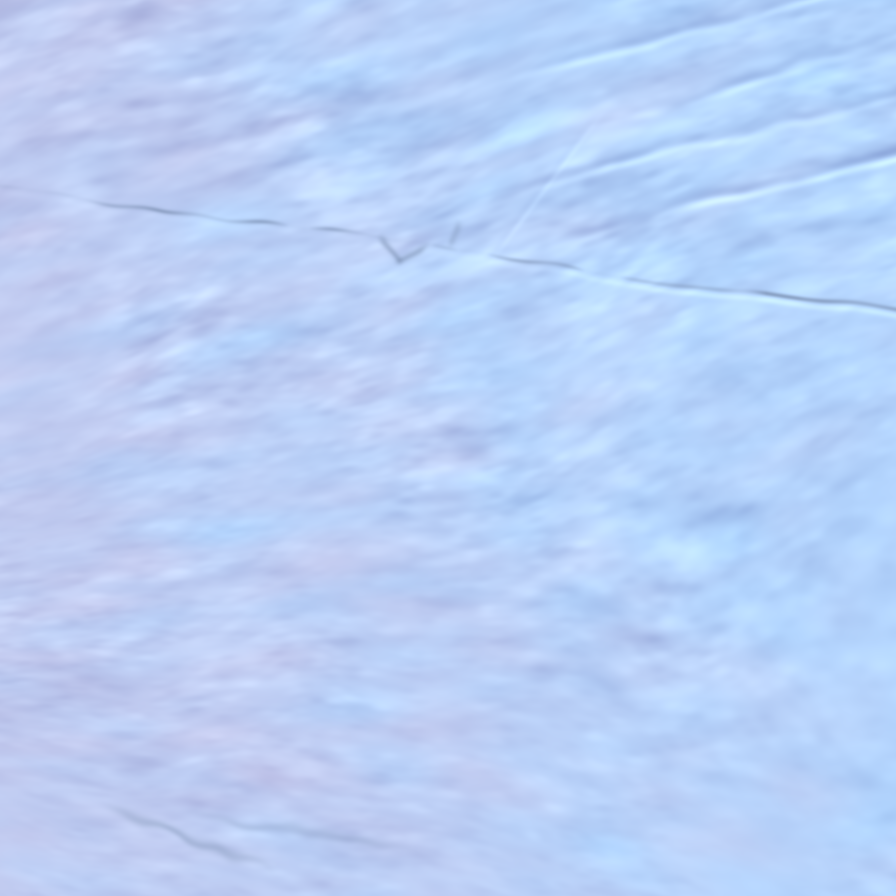
Give the GLSL for this texture, as a Shadertoy shader.

```glsl
// Pale blue, softly streaked icy sheet with fanned folds and one thin crack.

const vec3 LAVENDER = vec3(0.757, 0.797, 0.943);
const vec3 SKY      = vec3(0.701, 0.832, 0.994);
const vec3 SHADE    = vec3(0.9, 1.0, 0.75);
const vec3 WARMTH   = vec3(1.0, -0.35, -0.6);
const vec3 CRACK    = vec3(0.47, 0.55, 0.68);

vec3 hash3(vec2 cell) {
    vec3 q = fract(cell.xyx * vec3(0.1031, 0.1030, 0.0973));
    q += dot(q, q.yxz + 33.33);
    return fract((q.xxy + q.yzz) * q.zyx);
}

// Cellular noise: soft signed bumps, one per cell, about -1 to 1.
float bumps(vec2 p) {
    vec2 cell = floor(p), f = fract(p);
    float sum = 0.0;
    for (int j = -1; j <= 1; j++)
    for (int i = -1; i <= 1; i++) {
        vec2 o = vec2(i, j);
        vec3 h = hash3(cell + o + 50.0);
        vec2 d = o + h.xy - f;
        float k = max(1.0 - dot(d, d), 0.0);
        sum += (2.0 * h.z - 1.0) * k * k * k;
    }
    return sum * 1.6;
}

// Bend space so that streaks rise to the right above and sink below.
vec2 flow(vec2 p) {
    float slope = mix(-0.16, 0.26, smoothstep(-0.05, 0.65, p.y));
    float ripple = 0.006 * sin(9.0 * p.x + 5.0 * p.y) + 0.003 * sin(23.0 * p.x - 11.0 * p.y);
    return vec2(p.x, p.y - slope * (p.x - 0.5) + ripple);
}

// Signed offset across a segment (x) and fade towards its ends (y).
vec2 across(vec2 p, vec2 a, vec2 b) {
    vec2 dir = normalize(b - a), d = p - a;
    float t = dot(d, dir) / length(b - a);
    float fade = smoothstep(-0.1, 0.25, t) * (1.0 - smoothstep(0.7, 1.1, t));
    return vec2(dir.x * d.y - dir.y * d.x, fade);
}

float bell(float d, float width) { return exp(-d * d / (width * width)); }

float scratch(vec2 p, vec2 a, vec2 b, float width) {
    vec2 s = across(p, a, b);
    return bell(s.x, width) * s.y;
}

// Bright crest with a shadow along its upper side.
float fold(vec2 p, vec2 a, vec2 b, float width) {
    vec2 s = across(p, a, b);
    return (bell(s.x, width) - 0.65 * bell(s.x - 1.9 * width, 1.3 * width)) * s.y;
}

float streaks(vec2 p) {
    vec2 q = flow(p);
    float top = smoothstep(0.55, 0.85, p.y);
    float patches = 0.9 + 0.4 * bumps(p * 6.0 + 7.0);
    float sum = 0.009 * bumps(q * vec2(6.0, 18.0)) + 0.021 * bumps(q * vec2(12.0, 40.0) + 13.0);
    sum += 0.025 * bumps(q * vec2(25.0, 72.0) + 31.0) + 0.013 * bumps(q * vec2(55.0, 130.0) + 91.0);
    float ridge = bumps(q * vec2(5.0, 48.0) + 57.0);
    return sum * patches * mix(0.8, 1.0, smoothstep(0.0, 0.4, p.y)) + 0.030 * top * ridge;
}

// Folds that fan out towards the upper right edge.
float fan(vec2 p) {
    float sum = 0.0;
    for (int i = 0; i < 6; i++) {
        float n = float(i);
        vec3 h = hash3(vec2(n, 4.0));
        vec2 tip = vec2(1.12, 0.855 + 0.068 * n);
        vec2 root = tip - vec2(0.48 + 0.15 * h.x, 0.145 + 0.02 * h.y);
        vec2 q = p + vec2(0.0, 0.003 * sin(14.0 * p.x + n) + 0.002 * bumps(p * 18.0));
        float uneven = 0.85 + 0.5 * bumps(vec2(p.x * 16.0, n * 3.0 + 0.5));
        sum += fold(q, root, tip, 0.0048) * mix(0.1, 0.05, n / 5.0) * uneven;
    }
    return sum;
}

// Height of the crack line at x.
float crackLine(float x) {
    return 0.793 - 0.142 * x + 0.004 * sin(11.0 * x + 3.1) + 0.002 * bumps(vec2(x * 22.0, 5.5));
}

void mainImage(out vec4 fragColor, in vec2 fragCoord) {
    vec2 p = fragCoord / iResolution.xy;

    // Broad tint from lavender to sky blue
    float drift = 0.07 * bumps(p * 3.0 + 21.0) + 0.18 * bumps(flow(p) * vec2(8.0, 24.0) + 3.0);
    float tint = smoothstep(-0.1, 1.05, 0.9 * p.x + 0.22 * p.y - 0.06 + drift);
    vec3 color = mix(LAVENDER, SKY, tint);
    color += WARMTH * 0.007 * bumps(flow(p) * vec2(14.0, 36.0) + 71.0);

    // Streaks, folds and the paler lip below the crack
    float d = p.y - crackLine(p.x), right = smoothstep(0.5, 0.85, p.x);
    float light = streaks(p) + fan(p);
    light += bell(d + 0.007, 0.004) * mix(0.015, 0.09, right);
    light += 0.03 * fold(p, vec2(0.55, 0.71), vec2(0.67, 0.87), 0.003);
    color += SHADE * light;

    // Crack with uneven depth, small splinters and lower creases
    float depth = 0.12 + 0.45 * right + 0.5 * bell(p.x - 0.36, 0.03) + 0.4 * bumps(vec2(p.x * 21.0, 2.5));
    float dark = bell(d, 0.0028) * clamp(depth, 0.04, 0.7);
    vec2 q = p + 0.004 * vec2(bumps(p * 30.0), bumps(p * 30.0 + 9.0));
    dark += 0.45 * scratch(q, vec2(0.425, 0.738), vec2(0.443, 0.706), 0.004);
    dark += 0.45 * scratch(q, vec2(0.435, 0.708), vec2(0.477, 0.724), 0.004);
    dark += 0.3 * scratch(q, vec2(0.502, 0.722), vec2(0.512, 0.757), 0.004);
    dark += 0.35 * scratch(q, vec2(0.12, 0.102), vec2(0.30, 0.032), 0.005);
    dark += 0.22 * scratch(q, vec2(0.22, 0.090), vec2(0.46, 0.052), 0.005);
    color = mix(color, CRACK, clamp(dark, 0.0, 0.8));
    fragColor = vec4(clamp(color, 0.0, 1.0), 1.0);
}
```
